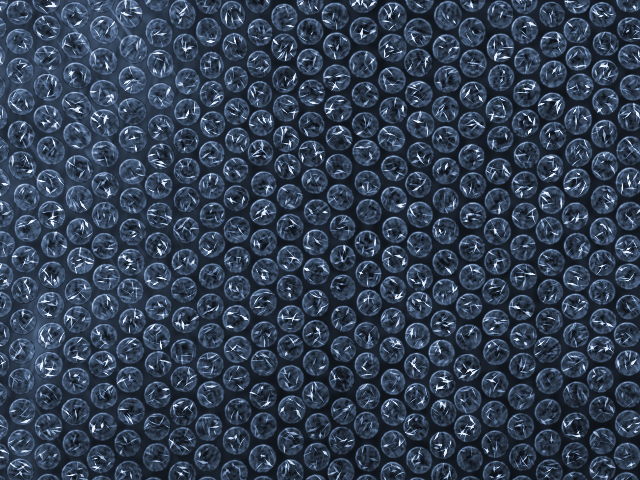
This texture is drawn by a Shadertoy shader. Its source:

```glsl
// Sheet of blue-grey bubble wrap: a staggered lattice of slightly jittered domes.
// Each dome has a rim light, noisy folds and a loop of tapered glints; a hazy
// film lies over the left side. One tone value is tinted at the end.

vec3 hash3(vec2 p) {
    vec3 q = fract(p.xyx * vec3(0.1031, 0.1030, 0.0973));
    q += dot(q, q.yxz + 33.33);
    return fract((q.xxy + q.yzz) * q.zyx);
}

float noise(vec2 p) {
    vec2 i = floor(p), f = fract(p);
    f = f * f * (3.0 - 2.0 * f);
    return mix(mix(hash3(i).x, hash3(i + vec2(1, 0)).x, f.x),
               mix(hash3(i + vec2(0, 1)).x, hash3(i + vec2(1, 1)).x, f.x), f.y);
}

mat2 rotation(float a) {
    return mat2(cos(a), sin(a), -sin(a), cos(a));
}

// Offset from the nearest dome centre (xy) and that dome's cell (zw)
vec4 nearestDome(vec2 s) {
    vec4 best = vec4(9.0);
    float column = floor(s.x / 0.866 + 0.5);
    for (float i = -1.0; i <= 1.0; i++) {
        float c = column + i;
        float shift = 0.5 * mod(c, 2.0);
        vec2 cell = vec2(c, floor(s.y - shift + 0.5));
        vec2 centre = vec2(c * 0.866, cell.y + shift);
        vec2 offset = s - centre - 0.09 * (hash3(cell + 60.0).xy - 0.5);
        if (dot(offset, offset) < dot(best.xy, best.xy)) best = vec4(offset, cell);
    }
    return best;
}

// Sum of thin shards scattered inside one dome
float glints(vec2 local, vec2 cell, float soft) {
    float sum = 0.0;
    float lean = 6.28 * hash3(cell + 17.0).x;
    for (float k = 0.0; k < 12.0; k++) {
        vec3 place = hash3(cell * 3.7 + k * 11.3 + 200.0);
        vec3 form = hash3(cell * 5.3 + k * 7.9 + 400.0);
        float around = 6.28 * place.x;
        vec2 q = local - 0.35 * sqrt(place.y) * vec2(cos(around), sin(around));
        q = rotation(lean + 2.6 * (place.z - 0.5)) * q;
        q.y += 1.5 * q.x * q.x * (form.z - 0.5);
        float taper = mix(0.012, 0.048, form.y) * (1.0 - abs(q.x) / mix(0.07, 0.19, form.x));
        sum += smoothstep(-soft, soft, taper - abs(q.y)) * (0.08 + 0.72 * form.z * form.z);
    }
    return sum;
}

void mainImage(out vec4 fragColor, in vec2 fragCoord) {
    vec2 p = fragCoord / iResolution.y;
    float soft = max(0.6 / (iResolution.y * 0.0635), 0.012);

    // Lattice space: one unit is the vertical pitch, gently warped
    vec2 s = (p - vec2(0.654, 0.493)) / 0.0635;
    s += 0.35 * (vec2(noise(s * 0.2 + 40.0), noise(s * 0.2 + 90.0)) - 0.5);
    vec4 dome = nearestDome(s);
    vec2 local = dome.xy, cell = dome.zw;
    vec3 vary = hash3(cell + 300.0);
    float r = length(local);
    float radius = 0.455 + 0.025 * (vary.x - 0.5);

    // Film haze: cloudy at the left, with a pale crease in the lower corner
    float cloud = noise(s * 0.55 + 20.0);
    float haze = smoothstep(0.75, 0.0, p.x) * (0.25 + 0.75 * p.y) * (0.3 + cloud);
    float crease = (p.x - 0.05 - 0.09 * p.y) / 0.035;
    haze += 0.8 * exp(-crease * crease) * smoothstep(0.6, 0.25, p.y) * cloud;

    // Flat film between the domes
    float streaks = noise(rotation(0.25) * s * vec2(9.0, 1.6));
    float gap = 0.075 + 0.07 * noise(s * 3.5) + haze * (0.13 + 0.13 * streaks);

    // Dome body: dim folded centre, lighter shoulder
    vec2 turned = rotation(6.28 * vary.y) * local;
    float folds = noise(turned * vec2(7.0, 14.0) + cell * 9.0);
    float fine = noise(turned.yx * vec2(12.0, 24.0) + cell * 5.0);
    float body = 0.15 + 0.09 * smoothstep(0.1, 0.36, r) + 0.24 * (folds - 0.45)
               + 0.12 * (fine - 0.5) + 0.05 * (vary.z - 0.5) + 0.08 * haze;
    body += glints(local, cell, soft) * (0.7 + 0.6 * vary.x);

    // Rim: darker edge with an arc of light on the upper left
    float facing = dot(local / max(r, 0.001), vec2(-0.55, 0.83));
    float ring = (r - radius + 0.045) / 0.026;
    body *= 1.0 - 0.35 * smoothstep(radius - 0.05, radius, r);
    body += exp(-ring * ring) * (0.07 + 0.24 * smoothstep(-0.1, 1.0, facing))
          * (0.5 + noise(local * 9.0 + cell * 4.0));

    float tone = mix(gap, body, smoothstep(radius + soft, radius - soft, r));

    // Loose film wrinkles and uneven light
    float wrinkle = smoothstep(0.78, 0.95, noise(rotation(-0.6) * s * vec2(6.0, 1.2) + 70.0));
    tone += 0.22 * wrinkle * haze;
    tone *= 0.92 + 0.18 * noise(s * 0.3 + 5.0) - 0.15 * smoothstep(0.35, 0.0, p.y);
    tone = clamp(tone, 0.07, 0.95);

    // Blue-grey shadows running to near-white glints
    vec3 tint = mix(vec3(0.77, 1.0, 1.32), vec3(0.97, 1.0, 1.04), smoothstep(0.35, 0.95, tone));
    fragColor = vec4(tone * tint, 1.0);
}
```
